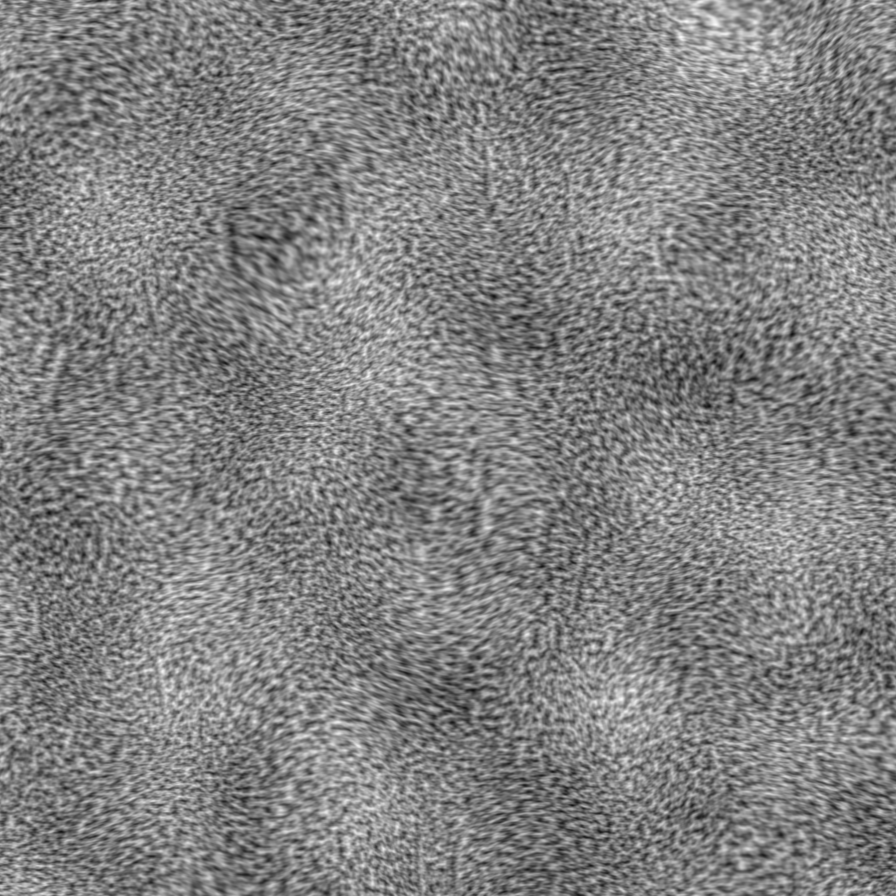
This texture is drawn by a three.js fragment shader. Its source:

```glsl
varying vec2 vUv;

const float MEAN_GREY = 0.508;
const float BLOTCH_CONTRAST = 0.22;
const float GRAIN_CONTRAST = 0.48;
const float BLOTCH_SCALE = 5.5;
const float WARP_SCALE = 5.0;
const float WARP_AMOUNT = 0.055;
const vec2 GRAIN_SCALE = vec2(98.0, 172.0);

float hash(vec2 cell) {
  vec3 p = fract(cell.xyx * vec3(0.1031, 0.1030, 0.0973));
  p += dot(p, p.yzx + 33.33);
  return fract((p.x + p.y) * p.z);
}

// Unit gradient at a lattice corner, projected on the offset from it
float cornerRamp(vec2 cell, vec2 corner, vec2 local) {
  float angle = 6.28319 * hash(cell + corner);
  return dot(vec2(cos(angle), sin(angle)), local - corner);
}

float gradientNoise(vec2 p) {
  vec2 cell = floor(p);
  vec2 local = p - cell;
  vec2 blend = local * local * local * (local * (local * 6.0 - 15.0) + 10.0);
  float low = mix(cornerRamp(cell, vec2(0.0, 0.0), local),
                  cornerRamp(cell, vec2(1.0, 0.0), local), blend.x);
  float high = mix(cornerRamp(cell, vec2(0.0, 1.0), local),
                   cornerRamp(cell, vec2(1.0, 1.0), local), blend.x);
  return mix(low, high, blend.y);
}

// Layered noise, each layer rotated to hide the lattice
float layeredNoise(vec2 p, float gain) {
  const mat2 turn = mat2(0.8, 0.6, -0.6, 0.8);
  float sum = 0.0;
  float weight = 1.0;
  for (int i = 0; i < 3; i++) {
    sum += weight * gradientNoise(p);
    p = turn * p * 2.03 + 19.7;
    weight *= gain;
  }
  return sum;
}

// Bends the plane so that the grain drifts in direction
vec2 warp(vec2 p, float scale, float amount) {
  vec2 q = p * scale;
  return p + amount * vec2(gradientNoise(q + 31.4), gradientNoise(q + 67.8));
}

// Short flattened fibres with a finer layer over them
float fibreGrain(vec2 p, vec2 scale) {
  vec2 q = p * scale + 40.0;
  return gradientNoise(q) + 0.4 * gradientNoise(q * 1.83 + 11.3);
}

void main() {
  float blotches = layeredNoise(vUv * BLOTCH_SCALE + 7.3, 0.42);
  float grain = fibreGrain(warp(vUv, WARP_SCALE, WARP_AMOUNT), GRAIN_SCALE);
  float grey = MEAN_GREY + BLOTCH_CONTRAST * blotches + GRAIN_CONTRAST * grain;
  gl_FragColor = vec4(vec3(clamp(grey, 0.0, 1.0)), 1.0);
}
```
